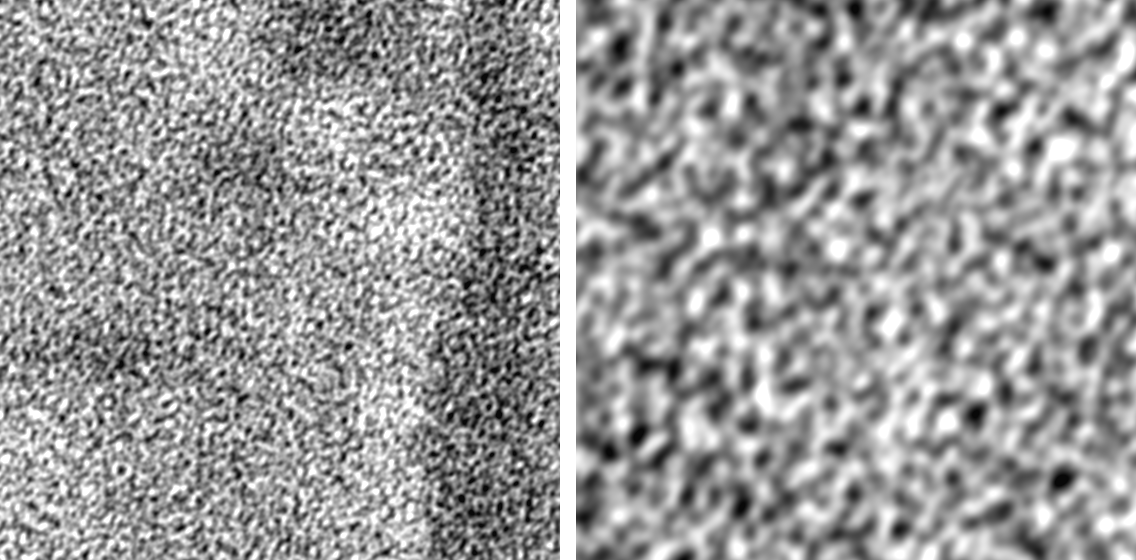
Left: the whole. Right: its middle third, enlarged.
Reproduce this texture procedurally as a Shadertoy shader.

```glsl
// Grey micrograph-like grain: fine, soft, slanted speckle over broad cloudy shading.
// Band-limited gradient noise gives the grain; soft patches, a meandering vertical
// band and a few faint broken rings give the large tones.

float hash(vec2 cell, float seed) {
    uvec2 q = uvec2(ivec2(cell) + 4096) * uvec2(1597334673u, 3812015801u);
    uint h = (q.x ^ q.y ^ (uint(seed) * 2654435769u)) * 1597334673u;
    h = (h ^ (h >> 15)) * 2246822519u;
    return float((h ^ (h >> 13)) >> 8) / 16777216.0;
}

float cornerSlope(vec2 cell, vec2 offset, float seed) {
    float angle = 6.28319 * hash(cell, seed);
    return dot(vec2(cos(angle), sin(angle)), offset);
}

float gradientNoise(vec2 p, float seed) {
    vec2 cell = floor(p), f = p - cell;
    vec2 s = f * f * f * (f * (f * 6.0 - 15.0) + 10.0);
    vec2 e = vec2(1, 0);
    float low = mix(cornerSlope(cell, f, seed),
                    cornerSlope(cell + e.xy, f - e.xy, seed), s.x);
    float high = mix(cornerSlope(cell + e.yx, f - e.yx, seed),
                     cornerSlope(cell + e.xx, f - e.xx, seed), s.x);
    return mix(low, high, s.y);
}

vec2 rotate(vec2 p, float angle) {
    float c = cos(angle), s = sin(angle);
    return vec2(c * p.x + s * p.y, c * p.y - s * p.x);
}

float patchAt(vec2 p, vec2 centre, vec2 radius) {
    vec2 d = (p - centre) / radius;
    return exp(-dot(d, d));
}

// Slanted speckle; the first axis of each layer runs along the grain
float grain(vec2 p) {
    float slanted = gradientNoise(rotate(p, 0.95) * vec2(50, 80), 1.0);
    float steep = gradientNoise(rotate(p, 1.35) * vec2(58, 78), 2.0);
    float even = gradientNoise(rotate(p, 0.4) * vec2(82, 88), 3.0);
    return 0.68 * slanted + 0.45 * steep + 0.5 * even;
}

// Broad light and dark areas
float shading(vec2 p) {
    float wobble = 0.03 * gradientNoise(p * 9.0, 4.0);
    float edge = 0.755 + 0.07 * smoothstep(0.25, 0.55, p.y) + wobble;
    float tone = -0.2 * smoothstep(edge - 0.025, edge + 0.035, p.x)
                      * (1.0 - 0.75 * smoothstep(0.89, 1.0, p.x));
    tone += 0.17 * patchAt(p, vec2(edge - 0.07, 0.2), vec2(0.07, 0.26));
    tone += 0.24 * patchAt(p, vec2(0.71, 0.6), vec2(0.085, 0.07));
    tone += 0.2 * patchAt(p, vec2(0.39, 0.92), vec2(0.09, 0.07));
    tone += 0.16 * patchAt(p, vec2(0.6, 0.78), vec2(0.08, 0.07));
    tone += 0.15 * patchAt(p, vec2(0.98, 0.95), vec2(0.07, 0.1));
    tone += 0.14 * patchAt(p, vec2(0.03, 0.14), vec2(0.14, 0.16));
    tone -= 0.23 * patchAt(p, vec2(0.6, 0.94), vec2(0.12, 0.09));
    tone -= 0.14 * patchAt(p, vec2(0.18, 0.37), vec2(0.2, 0.05));
    tone -= 0.12 * patchAt(p, vec2(0.44, 0.7), vec2(0.11, 0.07));
    tone += 0.12 * gradientNoise(rotate(p, 0.6) * 7.0, 5.0);
    return tone + 0.12 * gradientNoise(rotate(p, 1.1) * 17.0, 6.0);
}

// Faint dark circles, broken into arcs
float rings(vec2 p) {
    vec2 centres[4] = vec2[4](vec2(0.145, 0.765), vec2(0.395, 0.36),
                              vec2(0.475, 0.17), vec2(0.66, 0.16));
    float mark = 0.0;
    for (int i = 0; i < 4; i++) {
        vec2 d = p - centres[i];
        float gap = (length(d) - 0.055 + 0.01 * gradientNoise(p * 25.0, 7.0)) / 0.006;
        float leftArc = smoothstep(0.04, -0.05, d.x + 0.4 * d.y);
        mark += exp(-gap * gap) * (0.25 + 0.75 * leftArc);
    }
    return mark;
}

void mainImage(out vec4 fragColor, in vec2 fragCoord) {
    vec2 p = fragCoord / iResolution.xy;
    float grey = 0.605 + shading(p) + 0.9 * grain(p) - 0.2 * rings(p);
    fragColor = vec4(vec3(clamp(grey, 0.03, 1.0)), 1.0);
}
```
